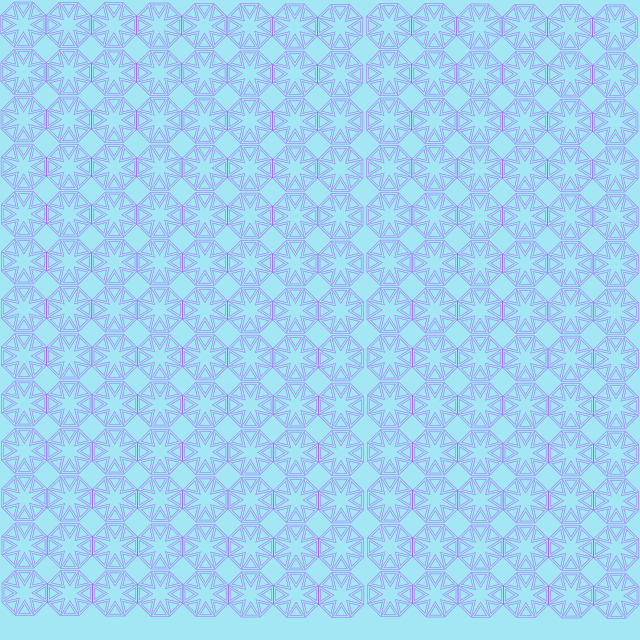
A Shadertoy shader for this pattern:

```glsl
const vec3 SKY = vec3(0.64, 0.905, 0.96);
const vec3 VIOLET = vec3(0.64, 0.40, 0.96);
const float APOTHEM = 0.0352;

// Share of a pixel covered by a thin line at distance d
float lineCoverage(float d, float pixel) {
    float halfWidth = 0.0004;
    return clamp((d + halfWidth) / pixel + 0.5, 0.0, 1.0)
         - clamp((d - halfWidth) / pixel + 0.5, 0.0, 1.0);
}

// Octagon of eight nested triangles around an eight-pointed star
float rosette(vec2 p, float pixel) {
    // Fold the plane into half of one octagon sector
    float sector = radians(45.0);
    float angle = mod(atan(p.y, p.x) + 0.5 * sector, sector) - 0.5 * sector;
    vec2 q = length(p) * vec2(cos(angle), abs(sin(angle)));

    // Inward distance to the triangle's base and leg
    vec2 apex = vec2(0.33 * APOTHEM, 0.0);
    vec2 corner = APOTHEM * vec2(1.0, tan(0.5 * sector));
    vec2 leg = normalize(corner - apex);
    float inside = min(APOTHEM - q.x, dot(q - apex, vec2(leg.y, -leg.x)));

    return lineCoverage(inside, pixel) + lineCoverage(inside - 0.003, pixel);
}

void mainImage(out vec4 fragColor, in vec2 fragCoord) {
    float pixel = 1.0 / iResolution.y;
    vec2 p = fragCoord * pixel;
    p.y = 1.0 - p.y;

    // Neighbouring columns are included where their outlines touch
    float nearest = round((p.x - 0.0365) / 0.0707);
    float ink = 0.0;
    for (float k = -1.0; k <= 1.0; k++) {
        float column = nearest + k;
        if (column < 0.0 || column > 13.0) continue;

        // Seam after the eighth column, with a slight skew on both axes
        float seam = step(8.0, column);
        float top = 0.0384 + 0.0005 * column - 0.002 * seam;
        float row = clamp(round((p.y - top) / 0.074), 0.0, 12.0);
        vec2 center = vec2(0.0365 + 0.0707 * column + 0.0056 * seam + 0.00016 * row,
                           top + 0.074 * row);
        ink += rosette(p - center, pixel);
    }

    fragColor = vec4(mix(SKY, VIOLET, min(ink, 1.0)), 1.0);
}
```
